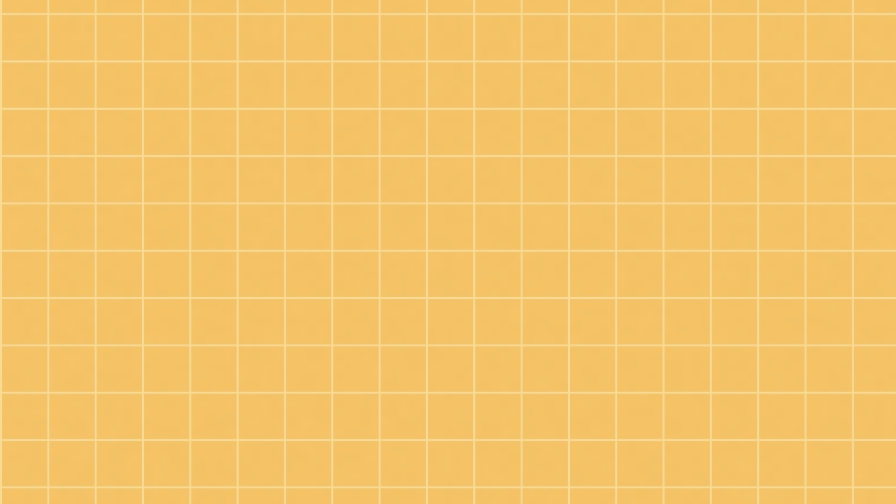
Give the GLSL for this pattern, as a WebGL 2 fragment shader.

```glsl
#version 300 es
precision highp float;

uniform vec2 u_resolution;
out vec4 fragColor;

// Lengths are fractions of the canvas height
const float PITCH = 0.0939;
const vec2 GRID_ORIGIN = vec2(0.0020, 0.0330);
const float LINE_HALF_WIDTH = 0.0019;
const float LINE_SOFTNESS = 0.0012;
const float HALO_HALF_WIDTH = 0.0075;
const float HALO_STRENGTH = 0.75;
const float LINE_VARIATION = 0.15;
const float MOTTLE_SCALE = 55.0;
const float MOTTLE_AMOUNT = 0.008;

const vec3 GROUND_COLOR = vec3(0.960, 0.762, 0.400);
const vec3 HALO_COLOR = vec3(0.943, 0.768, 0.430);
const vec3 LINE_COLOR = vec3(0.985, 0.855, 0.575);

float hash(vec2 p) {
    return fract(sin(dot(p, vec2(127.1, 311.7))) * 43758.5453);
}

float valueNoise(vec2 p) {
    vec2 cell = floor(p);
    vec2 f = fract(p);
    f = f * f * (3.0 - 2.0 * f);
    float lower = mix(hash(cell), hash(cell + vec2(1.0, 0.0)), f.x);
    float upper = mix(hash(cell + vec2(0.0, 1.0)), hash(cell + vec2(1.0)), f.x);
    return mix(lower, upper, f.y);
}

void main() {
    vec2 p = gl_FragCoord.xy / u_resolution.y;
    float pixel = 1.0 / u_resolution.y;

    // Distance to the nearest vertical (x) and horizontal (y) line
    vec2 grid = (p - GRID_ORIGIN) / PITCH;
    vec2 lineIndex = floor(grid + 0.5);
    vec2 dist = abs(grid - lineIndex) * PITCH;

    // Soft line coverage, with slightly uneven strength per line
    float blur = max(LINE_SOFTNESS, 0.6 * pixel);
    vec2 coverage = 1.0 - smoothstep(LINE_HALF_WIDTH - blur, LINE_HALF_WIDTH + blur, dist);
    vec2 fade = vec2(hash(vec2(lineIndex.x, 3.0)), hash(vec2(lineIndex.y, 8.0)));
    coverage *= 1.0 - LINE_VARIATION * fade;
    float line = 1.0 - (1.0 - coverage.x) * (1.0 - coverage.y);

    // Dull fringe beside the lines
    vec2 fringe = 1.0 - smoothstep(0.5 * HALO_HALF_WIDTH, HALO_HALF_WIDTH, dist);
    float halo = HALO_STRENGTH * max(fringe.x, fringe.y);

    // Faint mottling of the ground
    float mottle = (valueNoise(p * MOTTLE_SCALE) - 0.5) * MOTTLE_AMOUNT;

    vec3 color = mix(GROUND_COLOR, HALO_COLOR, halo) + mottle;
    color = mix(color, LINE_COLOR, line);
    fragColor = vec4(color, 1.0);
}
```
